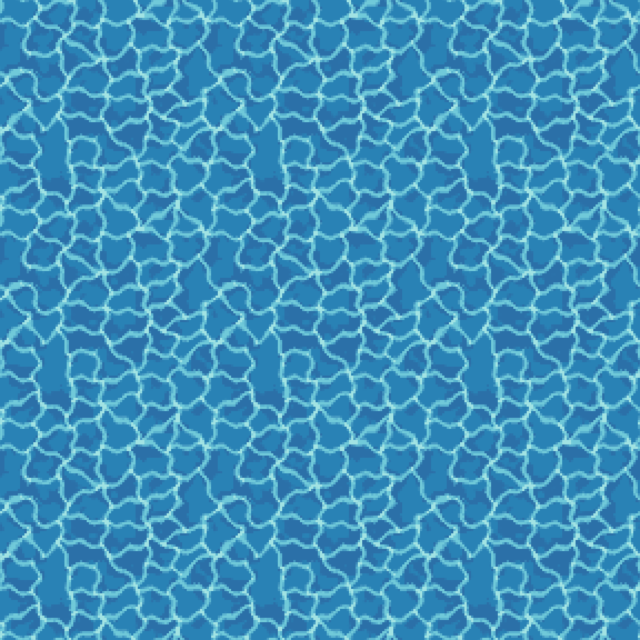
A three.js fragment shader for this texture:

```glsl
varying vec2 vUv;

float hash(vec2 p) {
  return fract(sin(dot(p, vec2(127.1, 311.7))) * 43758.5453);
}

vec2 wrap(vec2 cell, vec2 period) {
  return floor(mod(cell + 0.5, period));
}

// Value noise that repeats with the block of 96 texels
float patchNoise(vec2 p, float count) {
  p *= count / 96.0;
  vec2 i = floor(p);
  vec2 f = smoothstep(0.0, 1.0, fract(p));
  vec2 n = vec2(count);
  float low = mix(hash(wrap(i, n)), hash(wrap(i + vec2(1.0, 0.0), n)), f.x);
  float high = mix(hash(wrap(i + vec2(0.0, 1.0), n)), hash(wrap(i + 1.0, n)), f.x);
  return mix(low, high, f.y);
}

// Cell centre: 2 by 3 cells per tile, some of them changed within a 3 by 3 block
vec2 cellCentre(vec2 cell) {
  vec2 shared = wrap(cell, vec2(2.0, 3.0)) + 3.0;
  vec2 own = wrap(cell, vec2(6.0, 9.0)) + 17.0;
  vec2 seed = hash(own + 40.0) > 0.55 ? own : shared;
  vec2 jitter = vec2(hash(seed), hash(seed + 71.3));
  return (cell + 0.1 + 0.8 * jitter) * vec2(16.0, 32.0 / 3.0);
}

// Distances to the two closest ripple lines, in texels
vec2 rippleDistance(vec2 p) {
  vec2 home = floor(p / vec2(16.0, 32.0 / 3.0));
  vec2 nearCell = home;
  vec2 nearCentre = vec2(0.0);
  float best = 1e5;
  for (int y = -2; y <= 2; y++) {
    for (int x = -1; x <= 1; x++) {
      vec2 cell = home + vec2(float(x), float(y));
      vec2 centre = cellCentre(cell);
      float d = distance(p, centre);
      if (d < best) {
        best = d;
        nearCell = cell;
        nearCentre = centre;
      }
    }
  }
  vec2 edges = vec2(20.0);
  vec2 nearId = wrap(nearCell, vec2(6.0, 9.0));
  for (int y = -2; y <= 2; y++) {
    for (int x = -2; x <= 2; x++) {
      if (x == 0 && y == 0) continue;
      vec2 cell = nearCell + vec2(float(x), float(y));
      // A few neighbours flow together without a line
      if (hash(nearId + wrap(cell, vec2(6.0, 9.0)) + 9.0) < 0.1) continue;
      vec2 centre = cellCentre(cell);
      vec2 across = centre - nearCentre;
      float d = dot(0.5 * (centre + nearCentre) - p, across / max(length(across), 0.01));
      if (d < edges.x) edges = vec2(d, edges.x);
      else edges.y = min(edges.y, d);
    }
  }
  return edges;
}

vec3 waterTexel(vec2 texel) {
  texel = wrap(texel, vec2(96.0));
  vec2 p = texel + 0.5;
  vec2 bent = p + 1.0 * sin(p.yx * 6.28318 * 3.0 / 32.0 + vec2(0.6, 2.1));
  vec2 edges = rippleDistance(bent);
  float line = edges.x + 0.45 * (hash(texel + 5.0) - 0.5);

  vec3 water = vec3(0.16, 0.51, 0.71);
  vec3 deep = vec3(0.17, 0.44, 0.66);
  vec3 halo = vec3(0.27, 0.60, 0.76);
  vec3 aqua = vec3(0.35, 0.70, 0.81);
  vec3 foam = vec3(0.44, 0.79, 0.85);
  vec3 glint = vec3(0.63, 0.89, 0.89);

  // Ragged dark patches that gather beside the lines
  float shade = 0.7 * patchNoise(p, 15.0) + 0.3 * patchNoise(p + 7.0, 36.0);
  shade -= 0.05 * (edges.x - 2.5);
  vec3 color = mix(water, deep, smoothstep(0.50, 0.56, shade));

  // Stepped line tones, brightest where lines meet
  color = mix(color, halo, 1.0 - smoothstep(1.20, 1.40, line));
  color = mix(color, aqua, 1.0 - smoothstep(0.90, 1.05, line));
  color = mix(color, foam, 1.0 - smoothstep(0.50, 0.65, line));
  float meeting = 1.0 - smoothstep(1.0, 1.3, edges.y);
  return mix(color, glint, meeting * (1.0 - smoothstep(0.7, 0.9, line)));
}

void main() {
  // Three blocks of 96 texels each way, blended softly at texel borders
  vec2 grid = vUv * 288.0 - 0.5;
  vec2 corner = floor(grid);
  vec2 blend = smoothstep(0.15, 0.85, fract(grid));
  vec3 color = vec3(0.0);
  for (int y = 0; y <= 1; y++) {
    for (int x = 0; x <= 1; x++) {
      vec2 offset = vec2(float(x), float(y));
      vec2 weight = mix(1.0 - blend, blend, offset);
      color += weight.x * weight.y * waterTexel(corner + offset);
    }
  }
  gl_FragColor = vec4(color, 1.0);
}
```
